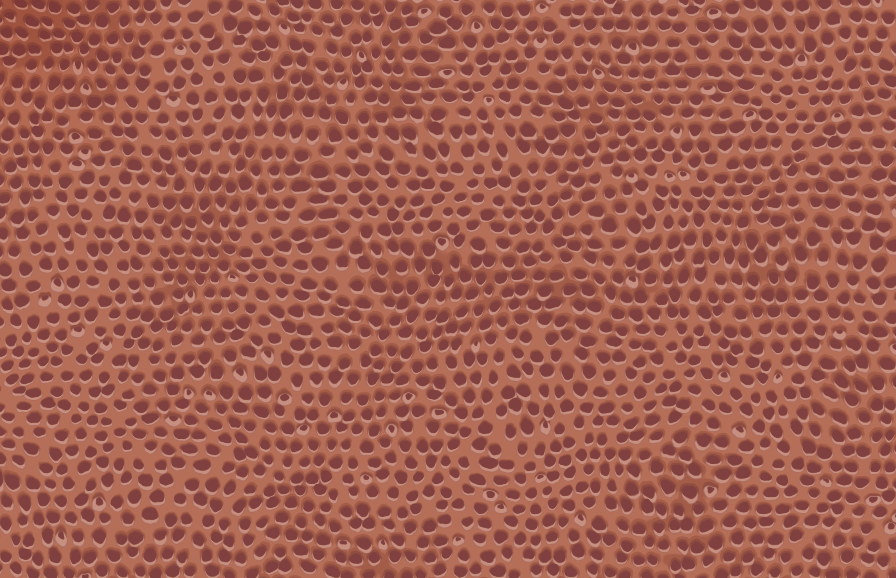
Give the GLSL for this texture, as a Shadertoy shader.

```glsl
#define CELL vec2(0.0325, 0.0280)
#define PIT_RADIUS vec2(0.0099, 0.0087)
#define JITTER 0.36
#define CRESCENT_DROP 0.0046
#define GROUND vec3(0.71, 0.43, 0.34)
#define SHADE vec3(0.64, 0.36, 0.28)
#define RIM vec3(0.56, 0.30, 0.25)
#define GLINT_EDGE vec3(0.64, 0.41, 0.38)
#define GLINT vec3(0.78, 0.56, 0.50)
#define PIT vec3(0.50, 0.25, 0.25)

vec2 hash2(vec2 p) {
    vec3 a = fract(p.xyx * vec3(0.1031, 0.1030, 0.0973));
    a += dot(a, a.yzx + 33.33);
    return fract((a.xx + a.yz) * a.zy);
}

vec2 noise2(vec2 p) {
    vec2 i = floor(p), f = fract(p);
    f = f * f * (3.0 - 2.0 * f);
    return mix(mix(hash2(i), hash2(i + vec2(1, 0)), f.x),
               mix(hash2(i + vec2(0, 1)), hash2(i + vec2(1, 1)), f.x), f.y);
}

// Approximate distance to a lumpy ellipse
float blob(vec2 p, vec2 radius, vec2 seed) {
    float angle = atan(p.y, p.x);
    float lump = 0.07 * sin(2.0 * angle + 6.28 * seed.x)
               + 0.05 * sin(3.0 * angle + 6.28 * seed.y);
    return (length(p / radius) - 1.0 - lump) * min(radius.x, radius.y);
}

float cover(float d) {
    float w = 0.7 / iResolution.y;
    return 1.0 - smoothstep(-w, w, d);
}

void mainImage(out vec4 fragColor, in vec2 fragCoord) {
    vec2 uv = fragCoord / iResolution.y;

    // Wandering rows and slightly ragged outlines
    vec2 p = uv + 0.034 * (noise2(uv * 4.5 + 20.0) - 0.5)
                + 0.018 * (noise2(uv * 10.0 + 50.0) - 0.5)
                + 0.0020 * (noise2(uv * 150.0 + 90.0) - 0.5);
    float stain = noise2(uv * 6.0 + 7.0).x * 0.6 + noise2(uv * 32.0 + 3.0).y * 0.4;
    float corner = 1.0 - smoothstep(0.0, 0.35, length(uv - vec2(0.0, 1.0)));
    stain += 0.3 * corner;

    // Nearest distance to each layer of the pits
    float shade = 1.0, rim = 1.0, glint = 1.0, pit = 1.0;
    float row = floor(p.y / CELL.y);
    for (int j = -1; j <= 1; j++) {
        float y = row + float(j);
        float stagger = 0.5 * mod(y, 2.0);
        float column = floor(p.x / CELL.x - stagger);
        for (int i = -1; i <= 1; i++) {
            vec2 id = vec2(column + float(i), y);
            vec2 place = hash2(id + 200.0);
            vec2 seed = hash2(id + 431.0);
            vec2 kind = hash2(id + 777.0);
            vec2 center = (id + vec2(stagger, 0.0) + 0.5 + JITTER * (place - 0.5)) * CELL;
            vec2 q = p - center;
            vec2 radius = PIT_RADIUS * mix(0.84, 1.14, kind.x);
            float drop = CRESCENT_DROP * mix(0.65, 1.3, seed.y);

            shade = min(shade, blob(q - vec2(0.0, 0.0025), radius + 0.0034, seed));
            rim = min(rim, blob(q - vec2(0.0, 0.0013), radius + 0.0015, seed));
            glint = min(glint, blob(q + vec2(0.0016 * (seed.x - 0.5), drop),
                                    radius + vec2(0.0011, 0.0007), seed));
            // A few pits are shallow and show only their rim
            float shallow = 0.004 * step(0.965, kind.y);
            pit = min(pit, blob(q, radius, seed) + shallow);
        }
    }

    // Flat layers from ground to pit
    vec3 color = GROUND;
    color = mix(color, SHADE, cover(0.035 * (0.78 - stain)));
    color = mix(color, SHADE, cover(shade + 0.010 * (0.44 - stain)));
    color = mix(color, RIM, cover(rim + 0.004 * (0.48 - stain)));
    color = mix(color, GLINT_EDGE, cover(glint - 0.0006));
    color = mix(color, GLINT, cover(glint + 0.0003));
    color = mix(color, RIM, cover(pit - 0.0005));
    color = mix(color, PIT, cover(pit));
    color = mix(color, color * vec3(0.96, 0.85, 0.80), 0.7 * corner);
    fragColor = vec4(color, 1.0);
}
```
